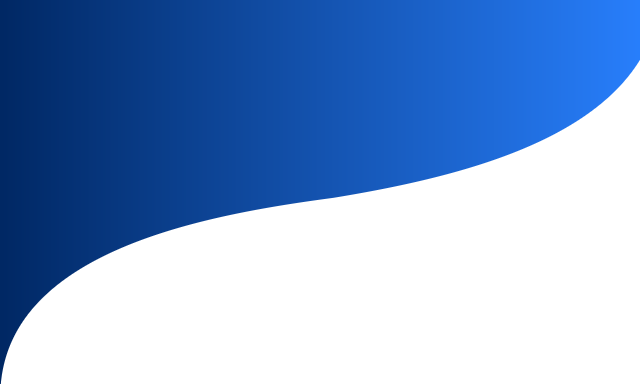
A WebGL 1 fragment shader for this background:

```glsl
precision highp float;
// A blue panel, shaded from navy to azure left to right, above a white sweep.
// Its lower edge is two joined cubic Bezier curves, solved for height at each x
// by bisection; the slope there turns height into distance for a smooth edge.

uniform vec2 u_resolution;

vec2 bezier(vec2 a, vec2 b, vec2 c, vec2 d, float t) {
  float s = 1.0 - t;
  return s * s * s * a + 3.0 * s * s * t * b + 3.0 * s * t * t * c + t * t * t * d;
}

vec2 bezierTangent(vec2 a, vec2 b, vec2 c, vec2 d, float t) {
  float s = 1.0 - t;
  return 3.0 * (s * s * (b - a) + 2.0 * s * t * (c - b) + t * t * (d - c));
}

// Signed distance in pixels from the wave edge, positive above it
float waveDistance(vec2 uv) {
  vec2 joint = vec2(0.5208, 0.4848);
  vec2 a = vec2(0.0013, 0.0), b = vec2(0.0195, 0.351), c = vec2(0.3255, 0.4416), d = joint;
  if (uv.x > joint.x) {
    a = joint;
    b = vec2(0.7031, 0.5346);
    c = vec2(0.918, 0.6212);
    d = vec2(1.0, 0.8442);
  }

  // x grows steadily along each curve, so halve the interval around uv.x
  float low = 0.0, high = 1.0;
  for (int i = 0; i < 20; i++) {
    float mid = 0.5 * (low + high);
    if (bezier(a, b, c, d, mid).x < uv.x) low = mid;
    else high = mid;
  }
  float t = 0.5 * (low + high);

  vec2 tangent = normalize(bezierTangent(a, b, c, d, t) * u_resolution);
  vec2 offset = (uv - bezier(a, b, c, d, t)) * u_resolution;
  return tangent.x * offset.y - tangent.y * offset.x;
}

void main() {
  vec2 uv = gl_FragCoord.xy / u_resolution;
  vec3 blue = mix(vec3(0.0, 0.155, 0.39), vec3(0.155, 0.495, 0.985), uv.x);
  float panel = clamp(waveDistance(uv) + 0.5, 0.0, 1.0);
  gl_FragColor = vec4(mix(vec3(1.0), blue, panel), 1.0);
}
```
